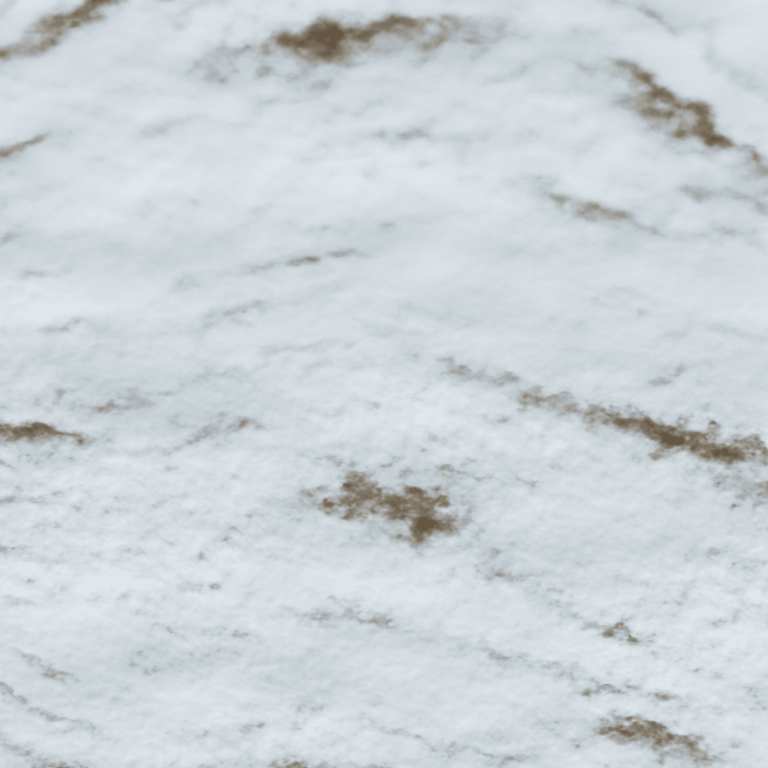
Reproduce this texture procedurally as a WebGL 1 fragment shader.

```glsl
precision highp float;

uniform vec2 u_resolution;

// Tone ramp, from lit powder to bare ground
const vec3 LIT    = vec3(0.88, 0.905, 0.92);
const vec3 POWDER = vec3(0.83, 0.86, 0.88);
const vec3 SHADE  = vec3(0.76, 0.80, 0.82);
const vec3 GREY   = vec3(0.68, 0.70, 0.71);
const vec3 TAUPE  = vec3(0.62, 0.61, 0.58);
const vec3 EARTH  = vec3(0.51, 0.48, 0.42);
const vec3 DEEP   = vec3(0.40, 0.34, 0.27);

const float BASE_TONE   = 0.235;
const float ARCH        = 0.50;  // bend of the far drifts
const float TILT        = 0.20;  // fall of the near drifts to the right
const float WANDER      = 0.15;
const float RAGGED      = 0.050;
const float SCARP_DEPTH = 0.80;
const float HALO_DEPTH  = 0.24;
const float STREAK_DEPTH = 0.42;
const float SWELL_DEPTH = 0.62;
const float CRUMB_DEPTH = 0.68;
const float PIT_DEPTH   = 0.30;
const vec2 SWELL_SCALE  = vec2(4.0, 9.0);
const vec2 CRUMB_SCALE  = vec2(26.0, 38.0);
const vec2 PIT_SCALE    = vec2(85.0, 110.0);

float hash(vec2 p) {
  vec3 q = fract(p.xyx * 0.1031);
  q += dot(q, q.yzx + 33.33);
  return fract((q.x + q.y) * q.z);
}

float noise(vec2 p) {
  vec2 i = floor(p);
  vec2 f = fract(p);
  f = f * f * (3.0 - 2.0 * f);
  return mix(mix(hash(i), hash(i + vec2(1.0, 0.0)), f.x),
             mix(hash(i + vec2(0.0, 1.0)), hash(i + 1.0), f.x), f.y);
}

// Layered noise, turned so no grid shows; a lower gain looks defocused
float fbm(vec2 p, float gain) {
  float sum = 0.0;
  float total = 0.0;
  float weight = 1.0;
  for (int i = 0; i < 4; i++) {
    p = mat2(0.8, 0.6, -0.6, 0.8) * p + 17.3;
    sum += weight * noise(p);
    total += weight;
    weight *= gain;
    p *= 2.0;
  }
  return sum / total;
}

// Shadow on the side of the relief that faces the viewer
float relief(vec2 p, float gain) {
  return fbm(p + vec2(-0.15, 0.5), gain) - fbm(p, gain);
}

// Broken rows of steep faces: x is the bare face, y its wide soft shadow
vec2 scarps(float x, float v, float rows, float columns, float softness) {
  float row = floor(v * rows);
  float f = fract(v * rows) - 0.5;
  float patchiness = noise(vec2(x * columns + row * 7.37, row * 11.0 + rows));
  float bare = smoothstep(0.42, 0.88, patchiness);
  float crest = 1.0 - smoothstep(-softness, softness, f);
  float foot = smoothstep(-0.14 - 0.22 * bare, 0.0, f);
  float halo = smoothstep(-0.48, -0.05, f) * (1.0 - smoothstep(-0.05, 0.22, f));
  return vec2(bare * crest * foot, halo * smoothstep(0.25, 0.75, patchiness));
}

float ramp(float from, float to, float d) {
  return clamp((d - from) / (to - from), 0.0, 1.0);
}

vec3 toneRamp(float d) {
  vec3 c = mix(LIT, POWDER, ramp(0.0, 0.25, d));
  c = mix(c, SHADE, ramp(0.25, 0.50, d));
  c = mix(c, GREY, ramp(0.50, 0.70, d));
  c = mix(c, TAUPE, ramp(0.70, 0.85, d));
  c = mix(c, EARTH, ramp(0.85, 1.05, d));
  return mix(c, DEEP, ramp(1.05, 1.40, d));
}

void main() {
  vec2 uv = gl_FragCoord.xy / min(u_resolution.x, u_resolution.y);
  float blur = smoothstep(0.25, 0.85, uv.y);
  float gain = mix(0.68, 0.42, blur);

  // Curved drift coordinate with ragged edges
  float bend = uv.x - 0.5;
  float v = uv.y + ARCH * bend * bend * smoothstep(0.3, 0.9, uv.y);
  v += TILT * uv.x * (1.0 - smoothstep(0.1, 0.6, uv.y));
  v += WANDER * (noise(uv * vec2(2.6, 3.2) + 4.7) - 0.5);
  v += RAGGED * (fbm(uv * vec2(22.0, 32.0), gain) - 0.5);

  // Bare faces and fainter streaks between them
  float clods = fbm(uv * vec2(42.0, 50.0) + 8.1, gain);
  float breakup = max(1.0 + 2.2 * (clods - 0.5), 0.0);
  float softness = mix(0.05, 0.13, blur);
  vec2 face = scarps(uv.x, v, 7.0, 4.2, softness);
  vec2 streak = scarps(uv.x + 3.1, v + 0.37, 15.0, 7.0, softness * 2.0);

  // Swells, crumbled powder and fine pits
  float swell = relief(uv * SWELL_SCALE + 2.3, 0.5);
  float rough = smoothstep(0.38, 0.62, fbm(uv * vec2(3.0, 5.0) + 9.4, 0.5));
  rough = mix(0.25, 1.0, max(rough, min(face.y * 1.5, 1.0)));
  rough *= mix(1.0, 0.6, blur);
  float crumb = relief(uv * CRUMB_SCALE, gain);
  float pit = relief(uv * PIT_SCALE, 0.4) * (1.0 - 0.75 * blur);

  float tone = BASE_TONE + breakup * (SCARP_DEPTH * face.x + STREAK_DEPTH * streak.x);
  tone += HALO_DEPTH * face.y + SWELL_DEPTH * swell + PIT_DEPTH * pit;
  tone += CRUMB_DEPTH * rough * (crumb + 1.5 * max(crumb - 0.14, 0.0));
  gl_FragColor = vec4(toneRamp(tone), 1.0);
}
```
